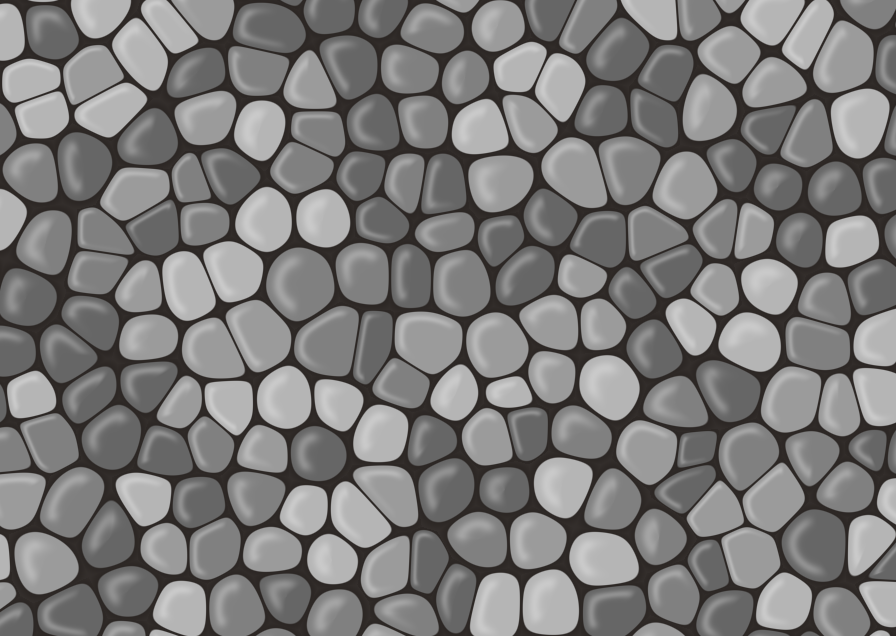
This pattern is drawn by a WebGL 1 fragment shader. Its source:

```glsl
precision highp float;
// Tightly packed rounded grey pebbles with soft crescent highlights on dark soil.

uniform vec2 u_resolution;

#define ROWS 11.8         // pebble rows over the canvas height
#define JITTER 0.76       // scatter of the pebble sites
#define SIZE_SPREAD 0.11  // how much pebbles differ in size
#define ROUNDNESS 0.26    // corner rounding relative to pebble size
#define HALF_GAP 0.018    // half the width of the narrowest gap
#define SHINE 0.28        // strength of the highlight
#define SHINE_INSET 0.40  // highlight position, 0 at the rim, 1 at the core
#define SHINE_WIDTH 0.19  // softness of the highlight
#define SOIL vec3(0.172, 0.152, 0.142)

vec3 hash3(vec2 cell) {
    vec3 q = vec3(dot(cell, vec2(127.1, 311.7)),
                  dot(cell, vec2(269.5, 183.3)),
                  dot(cell, vec2(419.2, 371.9)));
    return fract(sin(q) * 43758.5453);
}

// Site of a staggered grid cell: xy is its position, z its power weight.
vec3 pebbleSite(vec2 cell) {
    vec3 h = hash3(cell);
    vec2 stagger = vec2(0.5 * mod(cell.y, 2.0), 0.0);
    return vec3(cell + stagger + 0.5 + JITTER * (h.xy - 0.5), SIZE_SPREAD * h.z);
}

float powerDistance(vec2 p, vec3 site) {
    vec2 v = p - site.xy;
    return dot(v, v) - site.z;
}

// Distance from p, inside the pebble of site a, to its border with site b.
float borderDistance(vec2 p, vec3 a, vec3 b) {
    return (powerDistance(p, b) - powerDistance(p, a)) / (2.0 * distance(a.xy, b.xy));
}

// Cell whose pebble owns the point p.
vec2 owningCell(vec2 p) {
    vec2 best = floor(p);
    float nearest = 1e3;
    for (int y = -2; y <= 2; y++) {
        for (int x = -2; x <= 2; x++) {
            vec2 cell = floor(p) + vec2(float(x), float(y));
            float d = powerDistance(p, pebbleSite(cell));
            if (d < nearest) {
                nearest = d;
                best = cell;
            }
        }
    }
    return best;
}

// Depth of the pebble at its own site.
float coreDepth(vec2 cell, vec3 site) {
    float depth = 1.0;
    for (int y = -2; y <= 2; y++) {
        for (int x = -2; x <= 2; x++) {
            if (x == 0 && y == 0) continue;
            vec3 other = pebbleSite(cell + vec2(float(x), float(y)));
            depth = min(depth, borderDistance(site.xy, site, other));
        }
    }
    return clamp(depth, 0.18, 0.5);
}

// Rounded depth below the rim in z, outward direction in xy.
vec3 roundedRim(vec2 p, vec2 cell, vec3 site, float rounding) {
    float total = 1e-9;
    vec2 outward = vec2(0.0);
    for (int y = -2; y <= 2; y++) {
        for (int x = -2; x <= 2; x++) {
            if (x == 0 && y == 0) continue;
            vec3 other = pebbleSite(cell + vec2(float(x), float(y)));
            float weight = exp(-borderDistance(p, site, other) / rounding);
            total += weight;
            outward += weight * normalize(other.xy - site.xy);
        }
    }
    return vec3(outward / total, -rounding * log(total) - HALF_GAP);
}

void main() {
    vec2 p = gl_FragCoord.xy / u_resolution.y * ROWS;
    float pixel = ROWS / u_resolution.y;

    vec2 cell = owningCell(p);
    vec3 site = pebbleSite(cell);
    float core = coreDepth(cell, site);
    vec3 rim = roundedRim(p, cell, site, ROUNDNESS * core);

    // One of four flat greys per pebble.
    vec3 traits = hash3(cell + 57.3);
    float grey = 0.4 + 0.103 * floor(4.0 * pow(traits.x, 1.15));

    // Crescent following the left side of the rim, slightly turned per pebble.
    float angle = 2.75 + 1.3 * (traits.y - 0.5);
    vec2 light = vec2(cos(angle), sin(angle));
    float facing = dot(rim.xy, light) / (length(rim.xy) + 0.05);
    float band = (rim.z / core - SHINE_INSET) / SHINE_WIDTH;
    float shine = SHINE * exp(-band * band) * smoothstep(-0.3, 0.6, facing);
    vec3 stone = mix(vec3(grey), vec3(1.0), shine);

    // Soil is a little lighter away from the stones.
    vec3 soil = SOIL + 0.03 * smoothstep(0.0, 0.15, -rim.z);
    float cover = smoothstep(-0.75 * pixel, 0.75 * pixel, rim.z);
    gl_FragColor = vec4(mix(soil, stone, cover), 1.0);
}
```
